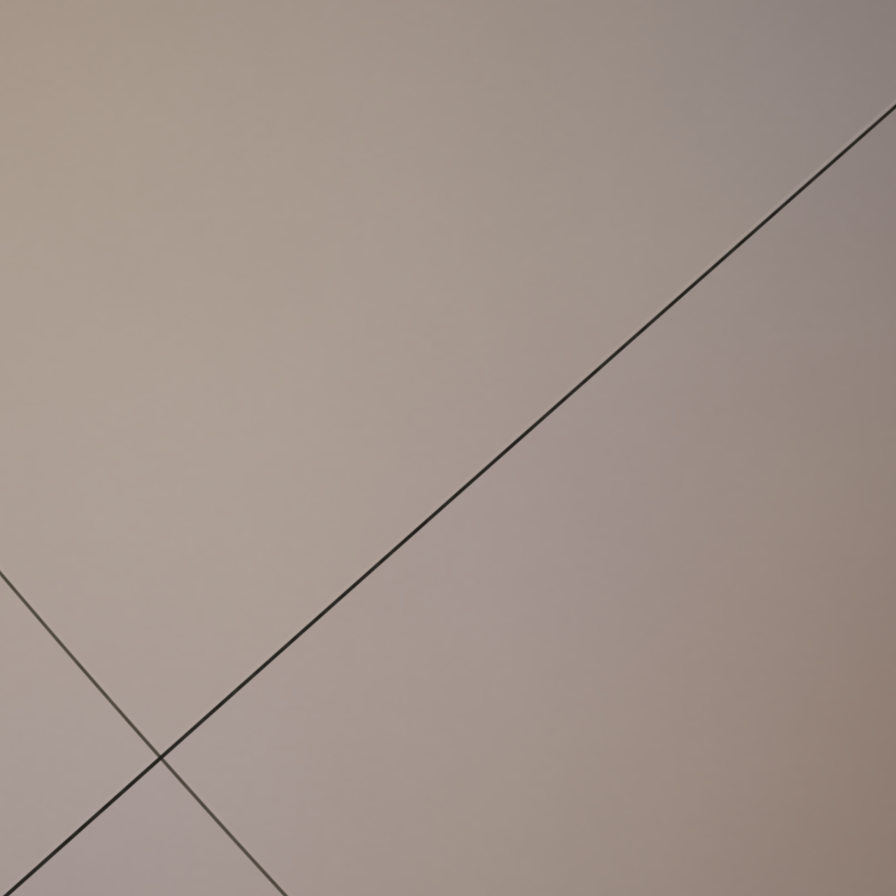
Reproduce this texture procedurally as a WebGL 2 fragment shader.

```glsl
#version 300 es
precision highp float;
// Plain taupe wall crossed by two thin dark joints, lit softly from the left.
// Radial falloff and broad colour tints shade the wall, value noise adds grain,
// and slightly bowed line distances draw the joints with faint lit rims.

uniform vec2 u_resolution;
out vec4 fragColor;

float hash(vec2 p) {
    return fract(sin(dot(p, vec2(127.1, 311.7))) * 43758.5453);
}

float valueNoise(vec2 p) {
    vec2 cell = floor(p), f = fract(p);
    f = f * f * (3.0 - 2.0 * f);
    return mix(mix(hash(cell), hash(cell + vec2(1, 0)), f.x),
               mix(hash(cell + vec2(0, 1)), hash(cell + vec2(1, 1)), f.x), f.y);
}

float fbm(vec2 p) {
    float sum = 0.0, amplitude = 0.5;
    for (int i = 0; i < 4; i++) {
        sum += amplitude * (valueNoise(p) - 0.5);
        p = mat2(1.6, 1.2, -1.2, 1.6) * p + 7.3;
        amplitude *= 0.5;
    }
    return sum;
}

// Soft blob of tint around a centre
float blob(vec2 p, vec2 centre, float radius) {
    vec2 d = (p - centre) / radius;
    return exp(-dot(d, d));
}

// Soft stroke coverage from a signed distance
float stroke(float dist, float halfWidth, float soft) {
    return 1.0 - smoothstep(halfWidth - soft, halfWidth + soft, abs(dist));
}

vec3 wallColour(vec2 uv) {
    // Light falls off from the left side
    vec2 fromLight = uv - vec2(0.1, 0.45);
    vec3 wall = vec3(0.677, 0.625, 0.583)
              - vec3(0.118, 0.122, 0.118) * dot(fromLight, fromLight);

    // Cool upper right and lower left, warm lower right and upper left
    wall += vec3(-0.012, 0.0, 0.020) * blob(uv, vec2(0.95, 0.95), 0.35);
    wall += vec3(-0.004, -0.004, 0.016) * blob(uv, vec2(0.08, 0.08), 0.30);
    wall += vec3(-0.004, -0.016, -0.024) * blob(uv, vec2(1.0, 0.15), 0.35);
    wall += vec3(0.006, 0.0, -0.010) * blob(uv, vec2(0.0, 0.95), 0.35);
    wall += vec3(-0.004, -0.006, 0.012) * blob(uv, vec2(0.62, 0.40), 0.22);

    // Broad mottling and fine plaster grain
    wall += 0.012 * fbm(uv * 7.0);
    wall += 0.010 * fbm(uv * vec2(90.0, 120.0));
    return wall;
}

void main() {
    vec2 uv = gl_FragCoord.xy / u_resolution;
    float soft = max(0.0013, 0.75 / min(u_resolution.x, u_resolution.y));
    vec3 colour = wallColour(uv);

    // Signed distances to the rising and falling joints
    float rising = (uv.y - 0.8873 * (uv.x - 0.0065)
                  - 0.0015 * sin(3.14159 * uv.x)) / 1.337;
    float falling = (uv.y - 0.3607 + uv.x * (1.1767 - 0.144 * uv.x)) / 1.51;

    // The wall turns slightly mauve below the rising joint
    colour += vec3(-0.005, -0.007, -0.001) * smoothstep(0.004, -0.004, rising);

    // Pale rims beside the joints
    float rimStrength = mix(0.018, 0.045, smoothstep(0.6, 1.0, uv.x));
    colour += rimStrength * stroke(rising - 0.0045, 0.0015, 0.0018);
    colour += 0.012 * stroke(falling - 0.0045, 0.0015, 0.0018);

    // Dark joints, the falling one fainter
    float risingWidth = mix(0.0021, 0.0017, uv.x);
    float wear = 0.92 + 0.12 * (valueNoise(uv * 110.0) - 0.5);
    colour = mix(colour, vec3(0.23, 0.21, 0.17),
                 0.88 * wear * stroke(falling, 0.0018, soft));
    colour = mix(colour, vec3(0.11, 0.10, 0.085),
                 wear * stroke(rising, risingWidth, soft));

    fragColor = vec4(clamp(colour, 0.0, 1.0), 1.0);
}
```
